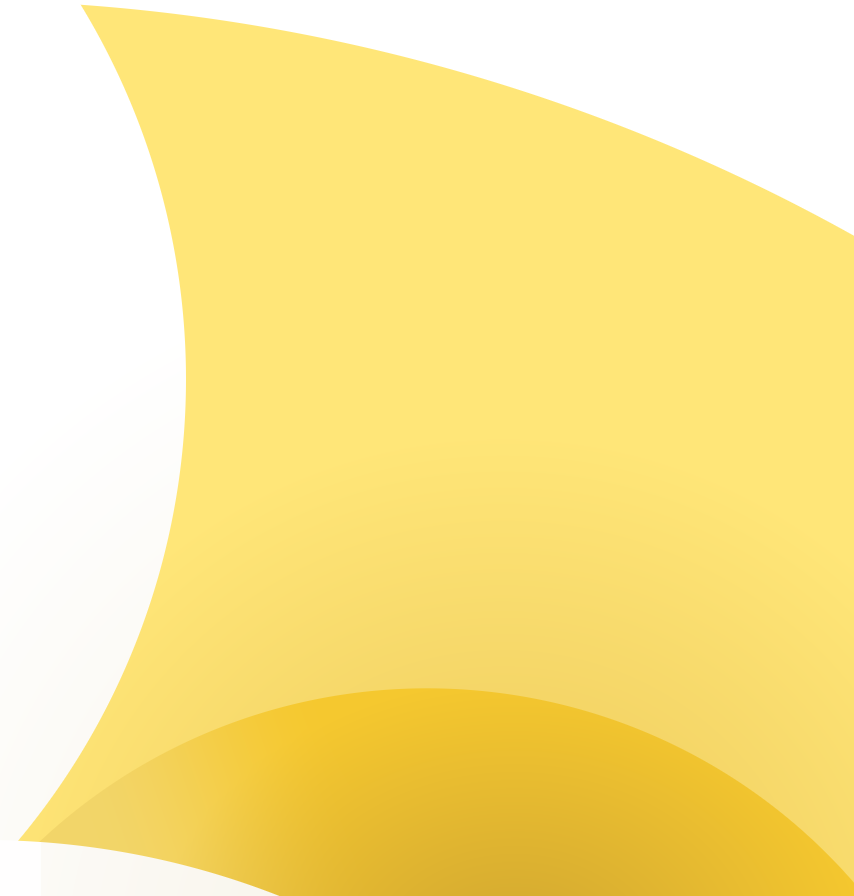
Reproduce this background procedurally as a WebGL 1 fragment shader.

```glsl
precision highp float;
// A yellow sail bounded by three large arcs on white, with a golden dome
// rising at its foot. Every edge is a circle distance; soft radial shadows
// tint the paper, the sail and the dome.
uniform vec2 u_resolution;

// Canvas width in units of its height
const float ASPECT = 0.9505;

// Circles: centre x, centre y, radius
const vec3 TOP_ARC = vec3(-0.0579, -1.0638, 2.0638);
const vec3 LEFT_ARC = vec3(-0.5964, 0.5768, 0.8034);
const vec3 FOOT_ARC = vec3(-0.0182, -0.8359, 0.8984);
const vec3 DOME = vec3(0.4753, -0.3971, 0.6289);

// Soft shadows
const vec2 SHADOW_CENTRE = vec2(0.56, -0.081);
const float SAIL_SHADOW_RADIUS = 0.60;
const float PAPER_SHADOW_RADIUS = 0.80;
const vec2 DOME_SHADOW_CENTRE = vec2(0.573, -0.081);
const float DOME_SHADOW_RADIUS = 0.326;
const float DOME_SHADOW_SQUASH = 0.8;

// Veil over the dome's left flank, and the step in the paper below it
const float VEIL_START = 0.05;
const float VEIL_END = 0.36;
const float VEIL_SLANT = 0.35;
const float VEIL_BASE = 0.22;
const float PAPER_STEP_X = 0.0456;

// Colours
const vec3 WHITE = vec3(1.0);
const vec3 CREAM = vec3(0.963, 0.945, 0.895);
const vec3 YELLOW = vec3(1.0, 0.902, 0.471);
const vec3 YELLOW_SHADE = vec3(0.918, 0.772, 0.335);
const vec3 GOLD = vec3(0.962, 0.785, 0.185);
const vec3 GOLD_SHADE = vec3(0.808, 0.645, 0.190);
const vec3 VEIL = vec3(0.950, 0.835, 0.410);

// Antialiased coverage of a circle's interior
float disc(vec2 p, vec3 circle) {
  float d = length(p - circle.xy) - circle.z;
  return clamp(0.5 - d * u_resolution.y, 0.0, 1.0);
}

// Linear falloff from 1 at the centre to 0 at the radius
float glow(vec2 offset, float radius) {
  return clamp(1.0 - length(offset) / radius, 0.0, 1.0);
}

vec3 paperColour(vec2 p, float foot) {
  float shade = glow(p - SHADOW_CENTRE, PAPER_SHADOW_RADIUS);
  float step_x = clamp((p.x - PAPER_STEP_X) * u_resolution.y + 0.5, 0.0, 1.0);
  shade *= mix(1.0, mix(0.15, 1.0, step_x), foot);
  return mix(WHITE, CREAM, shade);
}

vec3 domeColour(vec2 p) {
  vec2 offset = (p - DOME_SHADOW_CENTRE) * vec2(DOME_SHADOW_SQUASH, 1.0);
  float slanted = p.x + VEIL_SLANT * (p.y - VEIL_BASE);
  float veil = 1.0 - smoothstep(VEIL_START, VEIL_END, slanted);
  vec3 colour = mix(GOLD, VEIL, veil);
  return mix(colour, GOLD_SHADE, glow(offset, DOME_SHADOW_RADIUS));
}

void main() {
  vec2 p = gl_FragCoord.xy / u_resolution * vec2(ASPECT, 1.0);

  // Shape coverage
  float foot = disc(p, FOOT_ARC);
  float sail = disc(p, TOP_ARC) * (1.0 - disc(p, LEFT_ARC)) * (1.0 - foot);

  // Sail with its shadow, then the dome, then paper around both
  float shade = glow(p - SHADOW_CENTRE, SAIL_SHADOW_RADIUS);
  vec3 fill = mix(YELLOW, YELLOW_SHADE, shade);
  fill = mix(fill, domeColour(p), disc(p, DOME));
  gl_FragColor = vec4(mix(paperColour(p, foot), fill, sail), 1.0);
}
```
